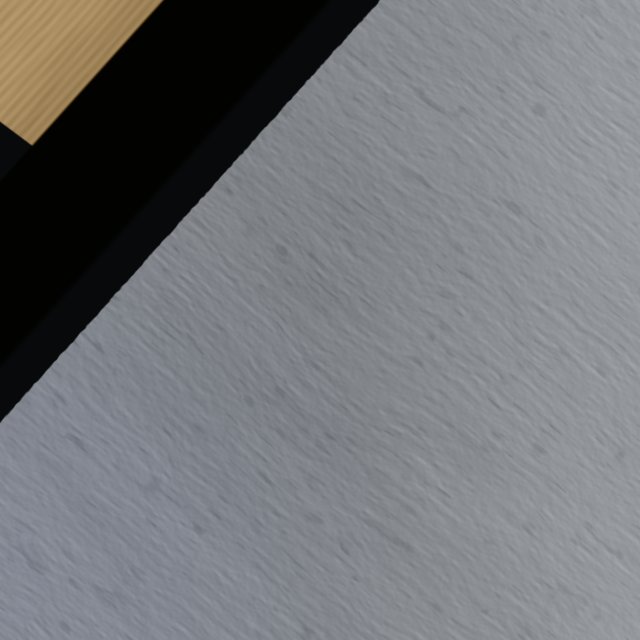
A three.js fragment shader for this texture:

```glsl
// A grey, wood-embossed panel beside a black recess with a strip of pale timber.
// Straight bands come from signed distances to one slanted edge; the embossing
// is stretched value noise, shaded by its slope towards a light.

varying vec2 vUv;

// Layout
const vec2 EDGE_POINT = vec2(0.0, 0.340);
const vec2 EDGE_NORMAL = vec2(0.743, -0.669);
const float LIP_WIDTH = 0.058;
const float TIMBER_OFFSET = -0.252;
const vec2 TIMBER_END_NORMAL = vec2(0.599, 0.800);
const float TIMBER_END = 0.648;
const float EDGE_SOFT = 0.0018;

// Panel relief
const vec2 GRAIN_DIR = vec2(0.777, -0.629);
const vec2 STREAK_SCALE = vec2(24.0, 125.0);
const vec2 FLECK_SCALE = vec2(75.0, 190.0);
const vec2 LIGHT_STEP = vec2(0.0016, 0.0034);
const float RELIEF = 0.115;
const float CREASE = 0.045;

// Colours
const vec3 PANEL_GREY = vec3(0.522, 0.534, 0.552);
const vec3 PANEL_BLUE = vec3(0.515, 0.535, 0.580);
const vec3 LIP_BLACK = vec3(0.030, 0.036, 0.042);
const vec3 RECESS_BLACK = vec3(0.008, 0.007, 0.005);
const vec3 TIMBER_LIGHT = vec3(0.735, 0.620, 0.435);
const vec3 TIMBER_DARK = vec3(0.560, 0.455, 0.295);

float hash(vec2 p) {
  vec3 q = fract(vec3(p.xyx) * 0.1031);
  q += dot(q, q.yzx + 33.33);
  return fract((q.x + q.y) * q.z);
}

float noise(vec2 p) {
  vec2 i = floor(p), f = fract(p);
  f = f * f * (3.0 - 2.0 * f);
  return mix(mix(hash(i), hash(i + vec2(1.0, 0.0)), f.x),
             mix(hash(i + vec2(0.0, 1.0)), hash(i + 1.0), f.x), f.y);
}

float fbm(vec2 p) {
  float sum = 0.0, weight = 0.5;
  for (int i = 0; i < 4; i++) {
    sum += weight * noise(p);
    p = p * 2.03 + 17.1;
    weight *= 0.5;
  }
  return sum;
}

float step01(float edge, float x, float soft) {
  return smoothstep(edge - soft, edge + soft, x);
}

// Grain coordinates: x along the streaks, y across them, gently bent
vec2 grainSpace(vec2 uv) {
  vec2 g = vec2(dot(uv, GRAIN_DIR), dot(uv, vec2(-GRAIN_DIR.y, GRAIN_DIR.x)));
  g.y += 0.024 * (noise(uv * 4.0 + 3.0) - 0.5) + 0.008 * (noise(uv * 17.0) - 0.5);
  return g + 5.0;
}

float reliefHeight(vec2 g) {
  float streaks = noise(g * STREAK_SCALE);
  float flecks = noise(g * FLECK_SCALE + 40.0);
  float grit = noise(g * vec2(190.0, 260.0) + 90.0);
  return 0.52 * streaks + 0.36 * flecks + 0.16 * grit;
}

vec3 panelColour(vec2 uv) {
  vec2 g = grainSpace(uv);
  float slope = reliefHeight(g) - reliefHeight(g + LIGHT_STEP);
  float crease = smoothstep(0.66, 0.92, noise(g * vec2(30.0, 165.0) + 61.0))
               * smoothstep(0.35, 0.7, noise(g * vec2(45.0, 60.0) + 11.0));

  // Broad lighting: bright to the right, dim through the middle
  float glow = 0.065 * smoothstep(0.45, 1.1, uv.x);
  float dim = 0.030 * exp(-9.0 * dot(uv - vec2(0.45, 0.52), uv - vec2(0.45, 0.52)));
  float mottling = 0.035 * (fbm(g * vec2(5.0, 16.0)) - 0.47);
  float blueness = 1.0 - smoothstep(0.05, 0.75, length(uv - vec2(0.0, 0.1)));

  vec3 base = mix(PANEL_GREY, PANEL_BLUE, blueness);
  return base + glow - dim + mottling + RELIEF * slope - CREASE * crease;
}

vec3 timberColour(vec2 uv, float d) {
  float along = dot(uv, vec2(-EDGE_NORMAL.y, EDGE_NORMAL.x));
  float across = d + 0.006 * (noise(vec2(along * 5.0, d * 14.0)) - 0.5);
  float rings = 0.5 + 0.5 * sin(across * 480.0 + 3.0 * noise(vec2(along * 4.0, d * 30.0)));
  float fibre = noise(vec2(along * 22.0, across * 260.0) + 30.0);
  float shade = 0.08 + 0.27 * rings + 0.22 * fibre;
  shade += 0.38 * smoothstep(-0.36, TIMBER_OFFSET, d);
  return mix(TIMBER_LIGHT, TIMBER_DARK, shade);
}

void main() {
  vec2 uv = vUv;
  float d = dot(uv - EDGE_POINT, EDGE_NORMAL);

  // Recess, then the lip beside the panel and the block below the timber
  vec3 colour = mix(RECESS_BLACK, LIP_BLACK, step01(-LIP_WIDTH, d, 0.007));
  float strip = 1.0 - step01(TIMBER_OFFSET, d, 0.003);
  colour = mix(colour, LIP_BLACK, strip);

  // Timber strip with its cut end
  float timber = strip * step01(TIMBER_END, dot(uv, TIMBER_END_NORMAL), 0.002);
  colour = mix(colour, timberColour(uv, d), timber);

  // Panel with a slightly rough rim
  float rim = d + 0.002 * (noise(uv * 150.0) - 0.5);
  colour = mix(colour, panelColour(uv), step01(0.0, rim, EDGE_SOFT));

  gl_FragColor = vec4(colour, 1.0);
}
```
